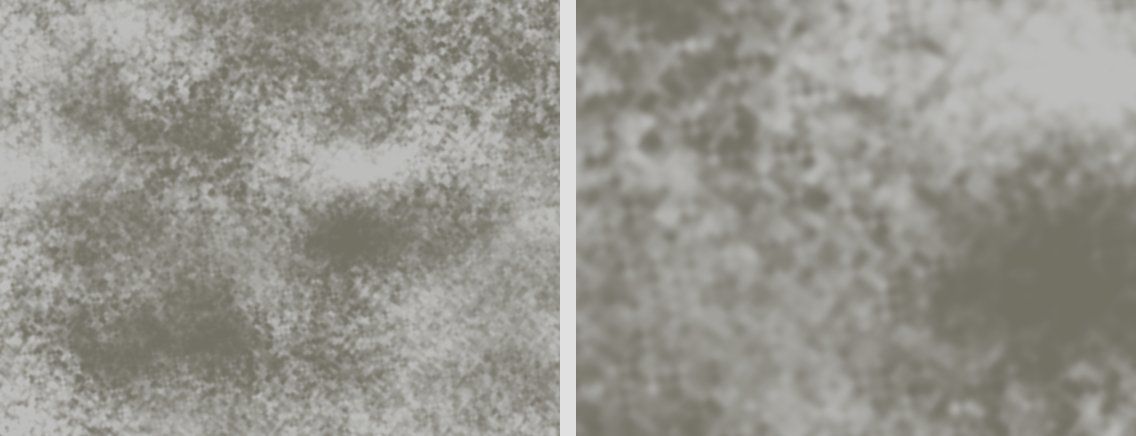
Left, the full canvas; right, a detail of the centre.
A Shadertoy shader for this texture:

```glsl
float hash(vec2 cell) {
    vec3 q = fract(vec3(cell.xyx) * 0.1031);
    q += dot(q, q.yzx + 33.33);
    return fract((q.x + q.y) * q.z);
}

float valueNoise(vec2 p) {
    vec2 cell = floor(p), f = fract(p);
    f = f * f * (3.0 - 2.0 * f);
    float low = mix(hash(cell), hash(cell + vec2(1, 0)), f.x);
    float high = mix(hash(cell + vec2(0, 1)), hash(cell + vec2(1, 1)), f.x);
    return mix(low, high, f.y);
}

// Rotated octaves, normalised to 0..1
float cloud(vec2 p, float gain) {
    const mat2 turn = mat2(1.6, 1.2, -1.2, 1.6);
    float sum = 0.0, total = 0.0, weight = 1.0;
    for (int i = 0; i < 4; i++) {
        sum += weight * valueNoise(p);
        total += weight;
        weight *= gain;
        p = turn * p + 17.3;
    }
    return sum / total;
}

// Soft elliptical patch, 1 at its centre
float patchAt(vec2 p, vec2 centre, vec2 radius) {
    vec2 q = (p - centre) / radius;
    return exp(-dot(q, q));
}

// Broad light and dark layout of the worn surface
float wearLayout(vec2 uv, float period) {
    vec2 tile = vec2((fract((uv.x - 0.21) / period + 0.5) - 0.5) * period, uv.y);
    float wear = 0.0;
    // Repeating stains and highlights
    wear -= 0.32 * patchAt(tile, vec2(0.0, 0.76), vec2(0.075, 0.07));
    wear -= 0.18 * patchAt(tile, vec2(0.0, 0.18), vec2(0.09, 0.08));
    wear += 0.22 * patchAt(tile, vec2(0.0, 0.95), vec2(0.03, 0.06));
    // Dark pools across the middle
    wear -= 0.32 * patchAt(uv, vec2(0.60, 0.46), vec2(0.13, 0.09));
    wear -= 0.24 * patchAt(uv, vec2(0.16, 0.44), vec2(0.09, 0.11));
    wear -= 0.18 * patchAt(uv, vec2(0.39, 0.25), vec2(0.09, 0.08));
    // Pale haze
    wear += 0.42 * patchAt(uv, vec2(0.69, 0.62), vec2(0.08, 0.04));
    wear += 0.20 * patchAt(uv, vec2(0.54, 0.84), vec2(0.06, 0.11));
    wear += 0.20 * patchAt(uv, vec2(0.95, 0.27), vec2(0.09, 0.11));
    wear += 0.13 * exp(-pow((uv.y - 0.61) / 0.07, 2.0));
    wear += 0.15 * exp(-pow(uv.x / 0.10, 2.0));
    wear += 0.12 * exp(-pow(uv.y / 0.10, 2.0));
    return wear;
}

// Fine mottling around zero
float speckle(vec2 p, float frequency) {
    float coarse = valueNoise(p * frequency);
    float fine = valueNoise(mat2(0.8, 0.6, -0.6, 0.8) * p * frequency * 1.75 + 41.0);
    return mix(coarse, fine, 0.45) - 0.5;
}

void mainImage(out vec4 fragColor, in vec2 fragCoord) {
    const vec3 darkStone = vec3(0.450, 0.438, 0.393);
    const vec3 paleDust = vec3(0.740, 0.740, 0.733);

    vec2 uv = fragCoord / iResolution.xy;
    vec2 p = fragCoord / iResolution.y;

    // Ragged edges for the broad patches
    vec2 warp = vec2(cloud(p * 9.0 + 5.0, 0.6), cloud(p * 9.0 + 63.0, 0.6)) - 0.5;
    float wear = wearLayout(uv + warp * 0.10, 0.46);
    float mottling = cloud(p * 4.5 + 29.0, 0.65) - 0.5;
    float broad = 0.43 + wear + 1.25 * mottling;

    // Grain gathers in patches and fades inside the dark pools
    float grainAmount = mix(0.55, 1.35, valueNoise(p * 5.0 + 11.0));
    grainAmount *= mix(0.45, 1.0, smoothstep(0.05, 0.40, broad));
    float dust = smoothstep(-0.1, 1.1, broad + grainAmount * speckle(p, 68.0));

    fragColor = vec4(mix(darkStone, paleDust, dust), 1.0);
}
```
